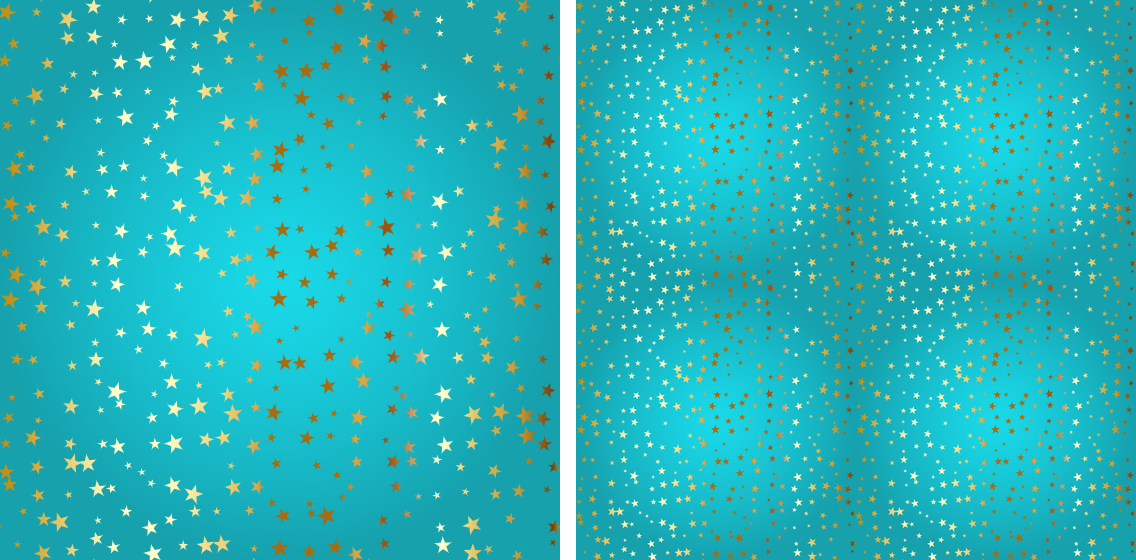
Left, the tile; right, the same tile 2 across and 2 down.
A Shadertoy shader for this pattern:

```glsl
// Gold foil stars scattered over a turquoise radial glow, tiling on all sides.
// Each cell of a wrapping grid holds one jittered, rotated five-pointed star;
// a shared horizontal metal gradient runs through all of the stars.

const float GRID = 21.0;           // cells per canvas side
const float FILL = 0.93;           // share of cells holding a star
const float MIN_RADIUS = 0.0064;   // star tip radius, in canvas units
const float MAX_RADIUS = 0.0182;
const float SIZE_BIAS = 1.35;      // above 1 favours small stars
const float INNER_RATIO = 0.41;    // notch radius / tip radius
const float MAX_TILT = 0.45;       // radians either way
const float GLOW_RADIUS = 0.5;
const float GLOW_POWER = 1.3;

const vec3 GLOW_CENTRE = vec3(0.10, 0.85, 0.91);
const vec3 GLOW_EDGE   = vec3(0.085, 0.63, 0.68);

const vec3 DEEP_GOLD  = vec3(0.77, 0.57, 0.08);
const vec3 GOLD       = vec3(0.87, 0.73, 0.33);
const vec3 CREAM      = vec3(1.00, 1.00, 0.80);
const vec3 STRAW      = vec3(0.94, 0.83, 0.48);
const vec3 TAN_GOLD   = vec3(0.85, 0.65, 0.28);
const vec3 BRONZE     = vec3(0.66, 0.42, 0.06);
const vec3 RUST       = vec3(0.62, 0.33, 0.06);
const vec3 ROSE_GOLD  = vec3(0.83, 0.63, 0.41);
const vec3 OLD_GOLD   = vec3(0.78, 0.59, 0.19);
const vec3 DARK_BROWN = vec3(0.48, 0.26, 0.04);

const float PI = 3.14159265;

vec3 hash3(vec2 p) {
    vec3 q = fract(p.xyx * vec3(0.1031, 0.1030, 0.0973));
    q += dot(q, q.yxz + 33.33);
    return fract((q.xxy + q.yzz) * q.zyx);
}

float ramp(float from, float to, float x) {
    return clamp((x - from) / (to - from), 0.0, 1.0);
}

// Metal gradient along x; it returns to its first colour at x = 1.
vec3 foil(float x) {
    vec3 c = mix(DEEP_GOLD, GOLD, ramp(0.02, 0.09, x));
    c = mix(c, CREAM,      ramp(0.09, 0.20, x));
    c = mix(c, STRAW,      ramp(0.29, 0.39, x));
    c = mix(c, TAN_GOLD,   ramp(0.40, 0.46, x));
    c = mix(c, BRONZE,     ramp(0.46, 0.485, x));
    c = mix(c, TAN_GOLD,   ramp(0.608, 0.635, x));
    c = mix(c, RUST,       ramp(0.655, 0.685, x));
    c = mix(c, ROSE_GOLD,  ramp(0.695, 0.74, x));
    c = mix(c, CREAM,      ramp(0.745, 0.775, x));
    c = mix(c, GOLD,       ramp(0.79, 0.86, x));
    c = mix(c, OLD_GOLD,   ramp(0.86, 0.93, x));
    c = mix(c, DARK_BROWN, ramp(0.93, 0.985, x));
    return mix(c, DEEP_GOLD, ramp(0.988, 1.0, x));
}

// Signed distance to a star edge, folded into half of one arm.
float starDistance(vec2 p, float radius, float tilt) {
    float arm = 2.0 * PI / 5.0;
    float angle = atan(p.x, p.y) + tilt;
    angle = abs(mod(angle + 0.5 * arm, arm) - 0.5 * arm);
    vec2 folded = length(p) * vec2(cos(angle), sin(angle));
    vec2 tip = vec2(radius, 0.0);
    vec2 notch = INNER_RATIO * radius * vec2(cos(0.5 * arm), sin(0.5 * arm));
    vec2 edge = normalize(notch - tip);
    return dot(folded - tip, vec2(edge.y, -edge.x));
}

// Nearest star among the surrounding cells, with wrapped cell indices.
float starField(vec2 uv) {
    vec2 home = floor(uv * GRID);
    float nearest = 1.0;
    for (int j = -1; j <= 1; j++) {
        for (int i = -1; i <= 1; i++) {
            vec2 cell = home + vec2(i, j);
            vec2 id = mod(cell, GRID);
            vec3 place = hash3(id + 7.0);
            vec3 look = hash3(id + 61.0);
            if (place.z > FILL) continue;
            float radius = mix(MIN_RADIUS, MAX_RADIUS, pow(look.x, SIZE_BIAS));
            // Large stars wander less, which keeps neighbours apart.
            float wander = 1.0 - 1.2 * radius * GRID;
            vec2 centre = (cell + 0.5 + (place.xy - 0.5) * wander) / GRID;
            float tilt = (2.0 * look.y - 1.0) * MAX_TILT;
            nearest = min(nearest, starDistance(uv - centre, radius, tilt));
        }
    }
    return nearest;
}

void mainImage(out vec4 fragColor, in vec2 fragCoord) {
    vec2 uv = fragCoord / iResolution.xy;
    float pixel = 1.0 / min(iResolution.x, iResolution.y);

    // Turquoise glow, flat beyond its radius
    float reach = min(length(uv - 0.5) / GLOW_RADIUS, 1.0);
    vec3 color = mix(GLOW_CENTRE, GLOW_EDGE, pow(reach, GLOW_POWER));

    // Stars with an edge one pixel soft
    float cover = clamp(0.5 - starField(uv) / pixel, 0.0, 1.0);
    color = mix(color, foil(uv.x), cover);

    fragColor = vec4(color, 1.0);
}
```
